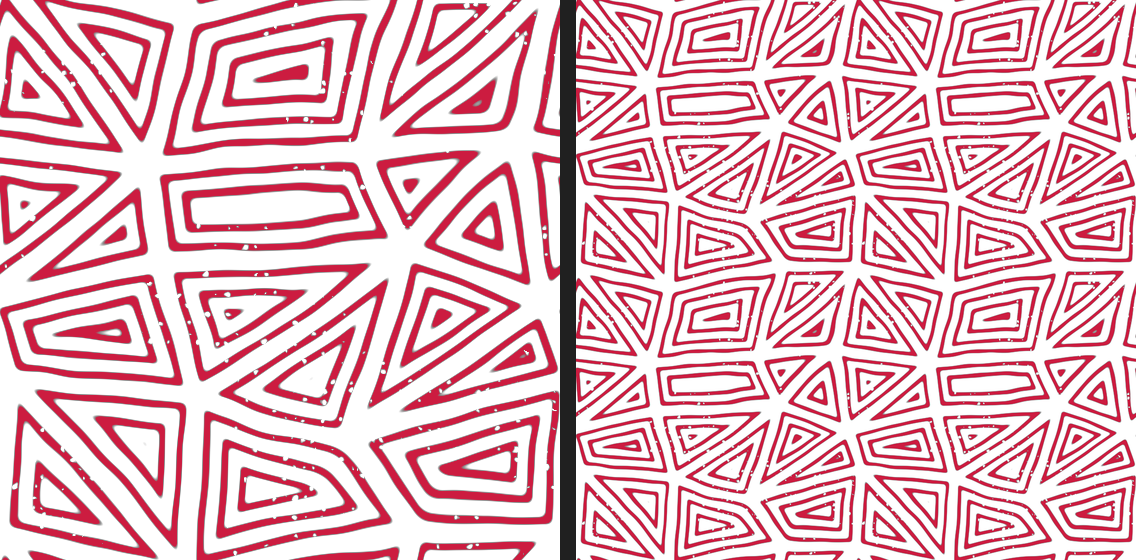
Left, the tile; right, the same tile 2 across and 2 down.
Give the GLSL for this pattern, as a three.js fragment shader.

```glsl
varying vec2 vUv;

const vec3 PAPER = vec3(1.0);
const vec3 INK = vec3(0.80, 0.11, 0.25);
const vec3 RIM = vec3(0.54);
const vec2 GRID = vec2(3.0, 4.0);
const float CHIP_GRID = 58.0;

float hash(vec2 p) {
  return fract(sin(dot(p, vec2(127.1, 311.7))) * 43758.5453);
}

// Integer cell wrapped to the period, so everything tiles
vec2 wrapCell(vec2 cell, vec2 period) {
  return floor(mod(cell + 0.5, period));
}

// Value noise in -1..1 that repeats over the canvas
float noise(vec2 uv, float freq, float seed) {
  vec2 p = uv * freq;
  vec2 i = floor(p);
  vec2 f = fract(p);
  vec2 u = f * f * (3.0 - 2.0 * f);
  vec2 period = vec2(freq);
  float a = hash(wrapCell(i, period) + seed);
  float b = hash(wrapCell(i + vec2(1.0, 0.0), period) + seed);
  float c = hash(wrapCell(i + vec2(0.0, 1.0), period) + seed);
  float d = hash(wrapCell(i + 1.0, period) + seed);
  return mix(mix(a, b, u.x), mix(c, d, u.x), u.y) * 2.0 - 1.0;
}

vec2 warp(vec2 uv, float freq, float seed) {
  return vec2(noise(uv, freq, seed), noise(uv, freq, seed + 17.3));
}

float smoothMin(float a, float b, float k) {
  float h = max(k - abs(a - b), 0.0) / k;
  return min(a, b) - h * h * k * 0.25;
}

// Jittered lattice point in canvas units
vec2 corner(vec2 cell) {
  vec2 w = wrapCell(cell, GRID);
  vec2 jitter = vec2(hash(w + 3.7), hash(w + 9.2)) - 0.5;
  return (cell + jitter * 0.54) / GRID;
}

// Distance to the left of the edge from a to b
float edge(vec2 p, vec2 a, vec2 b) {
  vec2 e = b - a;
  vec2 q = p - a;
  return (e.x * q.y - e.y * q.x) / length(e);
}

float triangle(vec2 p, vec2 a, vec2 b, vec2 c) {
  float d = smoothMin(edge(p, a, b), edge(p, b, c), 0.012);
  return smoothMin(d, edge(p, c, a), 0.012);
}

float quad(vec2 p, vec2 a, vec2 b, vec2 c, vec2 d) {
  float ab = smoothMin(edge(p, a, b), edge(p, b, c), 0.012);
  float cd = smoothMin(edge(p, c, d), edge(p, d, a), 0.012);
  return smoothMin(ab, cd, 0.012);
}

// Inner distance of the shard under p (x) and its random value (y)
vec2 shard(vec2 p) {
  vec2 home = floor(p * GRID);
  vec2 best = vec2(-1.0, 0.0);
  for (int y = -1; y <= 1; y++) {
    for (int x = -1; x <= 1; x++) {
      vec2 cell = home + vec2(float(x), float(y));
      vec2 a = corner(cell);
      vec2 b = corner(cell + vec2(1.0, 0.0));
      vec2 c = corner(cell + 1.0);
      vec2 d = corner(cell + vec2(0.0, 1.0));
      float kind = hash(wrapCell(cell, GRID) + 21.4);
      float inside;
      if (kind < 0.25) inside = quad(p, a, b, c, d);
      else if (kind < 0.62) inside = max(triangle(p, a, b, c), triangle(p, a, c, d));
      else inside = max(triangle(p, a, b, d), triangle(p, b, c, d));
      if (inside > best.x) best = vec2(inside, fract(kind * 37.0));
    }
  }
  return best;
}

// Signed distance to concentric strokes, negative on the ink
float strokes(vec2 uv, vec2 cell) {
  float spacing = mix(0.031, 0.038, cell.y);
  float inset = 0.023;
  float ring = max(floor((cell.x - inset) / spacing + 0.5), 0.0);
  float wobble = 0.0025 * noise(uv, 11.0, 31.0 + ring * 5.3);
  float halfWidth = 0.0056 + 0.0008 * noise(uv, 23.0, 47.0);
  return abs(cell.x - inset - ring * spacing + wobble) - halfWidth;
}

// Depth inside clustered worn spots, positive on a spot
float chips(vec2 uv) {
  vec2 p = (uv + 0.0025 * warp(uv, 130.0, 61.0)) * CHIP_GRID;
  vec2 id = wrapCell(floor(p), vec2(CHIP_GRID));
  float density = 0.5 * smoothstep(-0.3, 0.7, noise(uv, 7.0, 73.0));
  if (hash(id + 5.1) > density) return -1.0;
  vec2 center = 0.5 + 0.36 * (vec2(hash(id + 11.6), hash(id + 14.9)) - 0.5);
  float radius = mix(0.1, 0.34, hash(id + 19.8));
  return (radius - length(fract(p) - center)) / CHIP_GRID;
}

void main() {
  // Hand-drawn bends, broad then fine
  vec2 p = vUv + 0.018 * warp(vUv, 4.0, 2.0) + 0.0035 * warp(vUv, 15.0, 8.0);
  float d = max(strokes(vUv, shard(p)), chips(vUv));

  // Thin gray rim between ink and paper
  vec3 color = mix(RIM, PAPER, smoothstep(0.0, 0.0022, d));
  color = mix(INK, color, smoothstep(-0.0008, 0.0004, d));
  gl_FragColor = vec4(color, 1.0);
}
```
